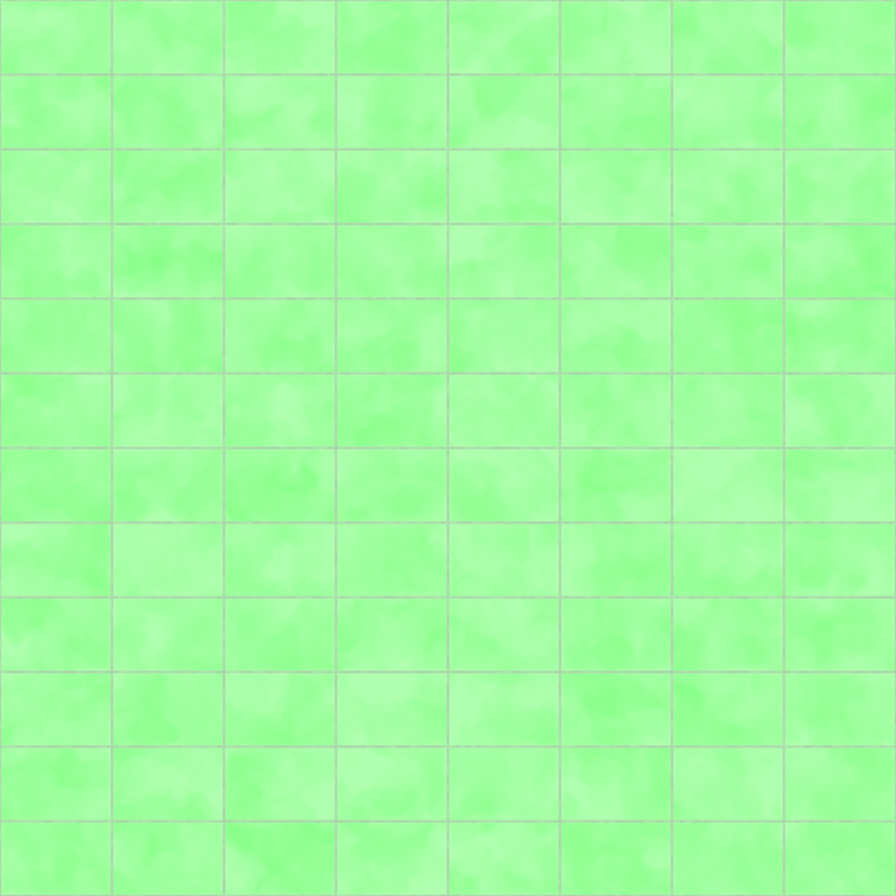
Reproduce this texture procedurally as a three.js fragment shader.

```glsl
// Pale green glazed wall tiles, 8 across and 12 down, in a straight grid.
// Each tile takes its own shade and its own window of cloudy fractal noise;
// the distance to the tile border gives the thin grey grout and the light rim.

#define GRID vec2(8.0, 12.0)
#define GROUT_HALF_WIDTH 0.0015
#define EDGE_SOFTNESS 0.0011
#define RIM_WIDTH 0.007
#define RIM_LIGHT 0.022
#define CLOUD_SCALE 24.0
#define CLOUD_CONTRAST 0.22
#define TILE_VARIATION 0.036
#define GLAZE_LEVEL 0.628
#define GROUT_COLOR vec3(0.67, 0.86, 0.67)

varying vec2 vUv;

float hash(vec2 p) {
  return fract(sin(dot(p, vec2(127.1, 311.7))) * 43758.5453);
}

float noise(vec2 p) {
  vec2 i = floor(p);
  vec2 f = fract(p);
  f = f * f * (3.0 - 2.0 * f);
  float low = mix(hash(i), hash(i + vec2(1.0, 0.0)), f.x);
  float high = mix(hash(i + vec2(0.0, 1.0)), hash(i + vec2(1.0, 1.0)), f.x);
  return mix(low, high, f.y);
}

float fbm(vec2 p) {
  float sum = 0.0;
  float weight = 0.53;
  for (int i = 0; i < 4; i++) {
    sum += weight * noise(p);
    p = mat2(1.6, 1.2, -1.2, 1.6) * p + 7.3;
    weight *= 0.5;
  }
  return sum;
}

void main() {
  // Tile index and distance to the nearest border, in canvas units
  vec2 grid = vUv * GRID;
  vec2 tile = floor(grid);
  vec2 border = (0.5 - abs(fract(grid) - 0.5)) / GRID;
  float d = min(border.x, border.y);

  // Cloudy glaze, with faint brushed streaks and a fine grain
  vec2 offset = 40.0 * vec2(hash(tile + 3.1), hash(tile + 8.7));
  vec2 p = vUv * CLOUD_SCALE + offset;
  vec2 warp = vec2(noise(p * 2.0 + 11.0), noise(p * 2.0 + 29.0)) - 0.5;
  float cloud = fbm(p + 0.5 * warp) - 0.5;
  float streak = noise(p * vec2(3.0, 0.7) + 17.0) - 0.5;
  float grain = noise(vUv * 260.0) - 0.5;
  float level = GLAZE_LEVEL + CLOUD_CONTRAST * cloud
    + TILE_VARIATION * (hash(tile + 5.3) - 0.5)
    + 0.022 * streak + 0.008 * grain;

  // Lighter rim where the glaze thins
  level += RIM_LIGHT * (1.0 - smoothstep(0.0, RIM_WIDTH, d));
  level = clamp(level, 0.53, 0.69);
  vec3 glaze = vec3(level, 1.0, level);

  // Grout with slight blotches
  vec3 grout = GROUT_COLOR + vec3(0.02, 0.07, 0.02) * (noise(vUv * 180.0) - 0.5);
  float joint = 1.0 - smoothstep(GROUT_HALF_WIDTH - EDGE_SOFTNESS,
                                 GROUT_HALF_WIDTH + EDGE_SOFTNESS, d);

  gl_FragColor = vec4(mix(glaze, grout, joint), 1.0);
}
```
